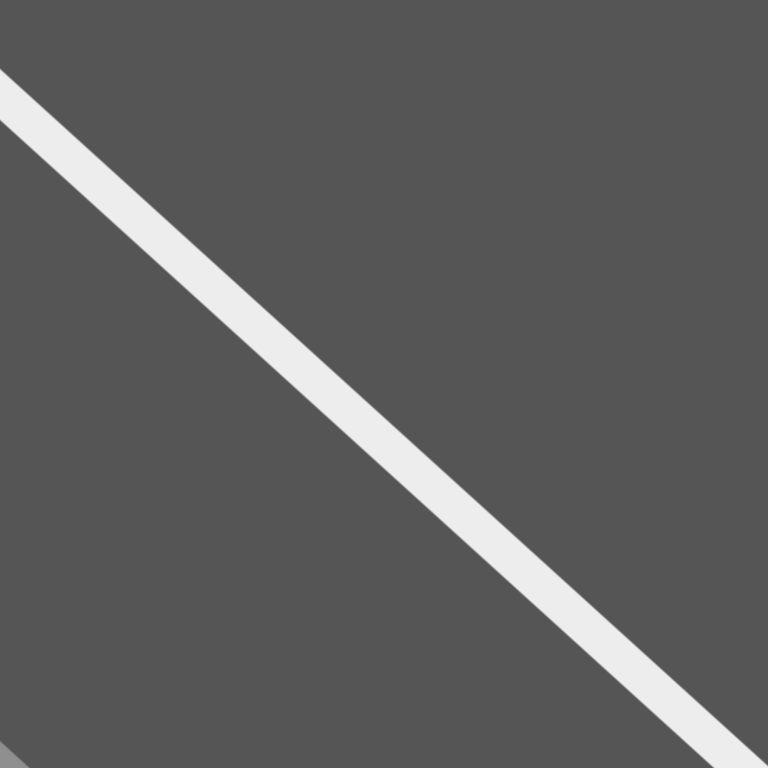
Write a WebGL 2 fragment shader that draws this background.

```glsl
#version 300 es
precision highp float;

uniform vec2 u_resolution;
out vec4 fragColor;

// Soft coverage of a shape from its signed distance (negative inside)
float coverage(float dist) {
    float softness = max(0.0018, 0.75 / u_resolution.y);
    return 1.0 - smoothstep(-softness, softness, dist);
}

void main() {
    vec2 uv = gl_FragCoord.xy / u_resolution;

    // Signed distance along the shared normal of the diagonal shapes
    vec2 normal = normalize(vec2(0.9076, 1.0));
    float bandDist = abs(dot(uv - vec2(0.0, 0.877), normal)) - 0.0332 * normal.y;
    float cornerDist = dot(uv - vec2(0.0, 0.035), normal);

    vec3 color = vec3(0.333);

    // Muted wedge in the lower left corner
    color = mix(color, vec3(0.56), coverage(cornerDist));

    // Bright diagonal band
    color = mix(color, vec3(0.929), coverage(bandDist));

    fragColor = vec4(color, 1.0);
}
```
